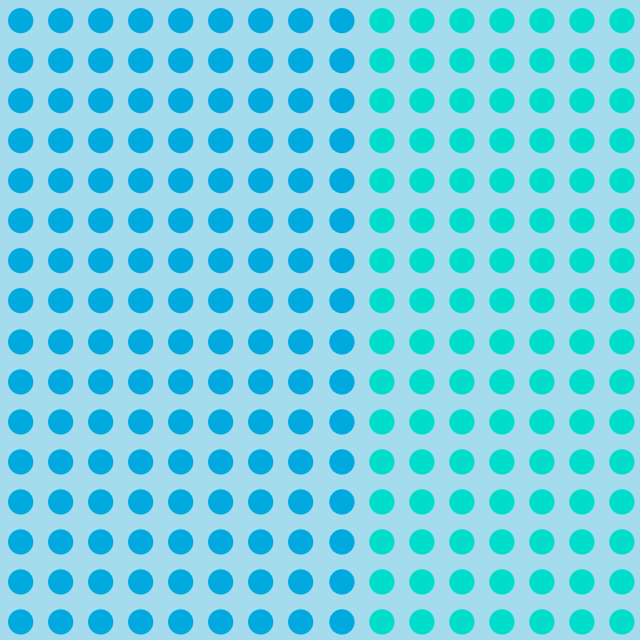
Give the GLSL for this pattern, as a Shadertoy shader.

```glsl
// Even grid of round dots on pale blue, blue columns on the left and teal on the right
#define DOTS 16.0
#define BLUE_COLUMNS 9.0
#define RADIUS 0.0197
#define FIRST_CENTER 0.0323
#define MIDDLE_GAP 0.00195
#define BACKGROUND vec3(0.643, 0.863, 0.929)
#define BLUE vec3(0.0, 0.663, 0.871)
#define TEAL vec3(0.0, 0.867, 0.792)

// Offset from the nearest dot centre (xy) and its column index (z)
vec3 nearestDot(vec2 p) {
    float pitch = 1.0 / DOTS;
    // The second half of each axis is nudged by a slightly wider gap
    vec2 secondHalf = step(vec2(FIRST_CENTER + 7.5 * pitch + 0.5 * MIDDLE_GAP), p);
    vec2 q = p - FIRST_CENTER - secondHalf * MIDDLE_GAP;
    vec2 cell = clamp(floor(q / pitch + 0.5), 0.0, DOTS - 1.0);
    return vec3(q - cell * pitch, cell.x);
}

void mainImage(out vec4 fragColor, in vec2 fragCoord) {
    // Canvas units, measured from the top left
    vec2 p = fragCoord / iResolution.xy;
    p.y = 1.0 - p.y;

    vec3 dotInfo = nearestDot(p);
    float dist = length(dotInfo.xy) - RADIUS;
    float pixel = 1.0 / min(iResolution.x, iResolution.y);
    float coverage = clamp(0.5 - dist / pixel, 0.0, 1.0);

    // Dots change colour after the last blue column
    vec3 dotColor = dotInfo.z < BLUE_COLUMNS - 0.5 ? BLUE : TEAL;
    fragColor = vec4(mix(BACKGROUND, dotColor, coverage), 1.0);
}
```
